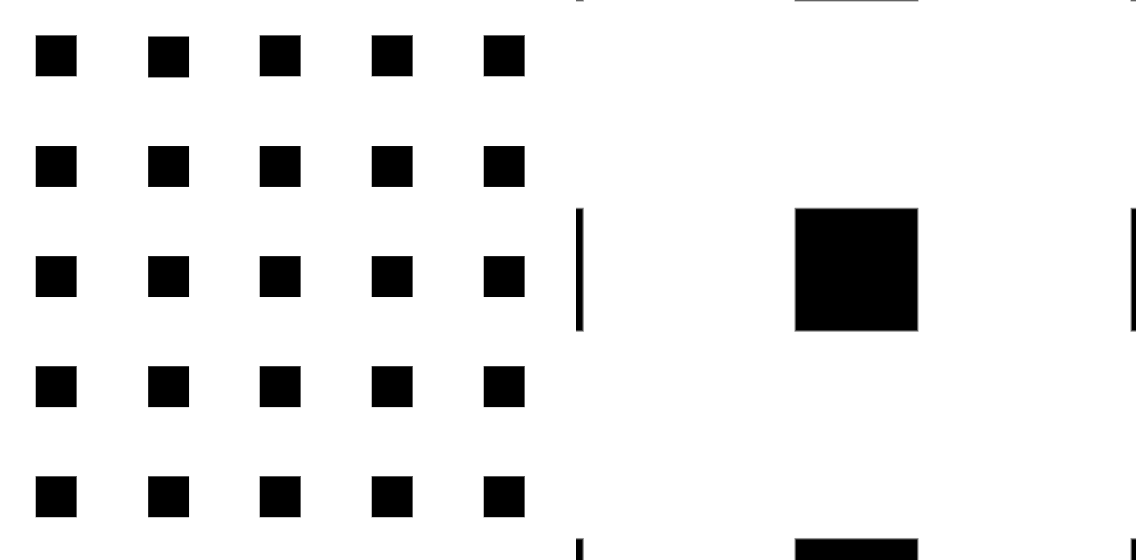
Left, the full canvas; right, a detail of the centre.
Reproduce this pattern procedurally as a Shadertoy shader.

```glsl
// Five by five grid of small black squares on white, with slight placement drift.

const vec2 GRID_CENTER = vec2(0.5003, 0.5061);
const vec2 PITCH = vec2(0.2, 0.1966);
const float HALF_SIDE = 0.0365;
const float REACH = 2.0; // cells on each side of the middle one
const vec3 PAPER = vec3(1.0);
const vec3 INK = vec3(0.0);

// Signed distance to an axis-aligned square.
float squareDistance(vec2 p, float halfSide) {
    vec2 d = abs(p) - halfSide;
    return length(max(d, 0.0)) + min(max(d.x, d.y), 0.0);
}

// Small misplacement: the second column leans right, the top row
// sits high except for its second square, which sits low.
vec2 placementDrift(vec2 cell) {
    float secondColumn = 1.0 - step(0.5, abs(cell.x + 1.0));
    float topRow = step(1.5, cell.y);
    return vec2(0.0008 * secondColumn,
                0.001 * topRow * (1.0 - 2.0 * secondColumn));
}

// Coverage of a shape from its distance, softened over one width.
float coverage(float dist, float softness) {
    return clamp(0.5 - dist / softness, 0.0, 1.0);
}

void mainImage(out vec4 fragColor, in vec2 fragCoord) {
    vec2 uv = fragCoord / iResolution.xy;
    float softness = max(1.0 / min(iResolution.x, iResolution.y), 0.0015);

    // Nearest cell, limited to the finite grid
    vec2 p = uv - GRID_CENTER;
    vec2 cell = clamp(floor(p / PITCH + 0.5), -REACH, REACH);
    vec2 local = p - cell * PITCH - placementDrift(cell);

    float ink = coverage(squareDistance(local, HALF_SIDE), softness);
    fragColor = vec4(mix(PAPER, INK, ink), 1.0);
}
```
